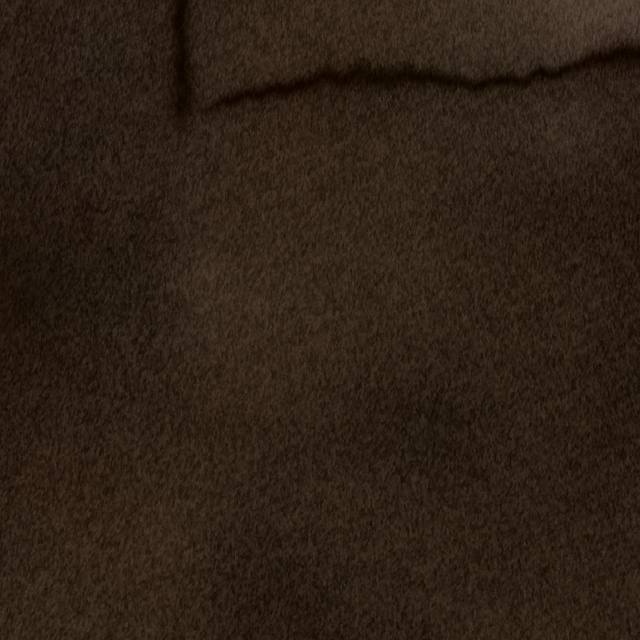
Give the GLSL for this texture, as a WebGL 1 fragment shader.

```glsl
precision highp float;
// Dark brown suede with a short vertical nap, soft mottling and two shadowed creases.

uniform vec2 u_resolution;

#define FIBRE_CELLS vec2(290.0, 150.0)
#define GRAIN 0.62
#define MOTTLE 0.15
#define TINT 0.010
#define BASE_TONE 0.43
#define CREASE_DEPTH 0.80
#define FOLD_X 0.285
#define DARK vec3(0.120, 0.072, 0.030)
#define LIGHT vec3(0.260, 0.200, 0.148)

vec3 hash3(vec2 p) {
  vec3 q = vec3(dot(p, vec2(127.1, 311.7)),
                dot(p, vec2(269.5, 183.3)),
                dot(p, vec2(419.2, 371.9)));
  return fract(sin(q) * 43758.55);
}

// Smooth cellular noise: blends the random tones of nearby cells, about 0 on average.
float cellTone(vec2 p) {
  vec2 cell = floor(p);
  vec2 local = fract(p);
  float total = 0.0;
  float weights = 0.0;
  for (int j = -1; j <= 1; j++) {
    for (int i = -1; i <= 1; i++) {
      vec2 offset = vec2(float(i), float(j));
      vec3 rnd = hash3(cell + offset);
      vec2 d = offset + rnd.xy - local;
      float w = exp(-7.0 * dot(d, d));
      total += w * rnd.z;
      weights += w;
    }
  }
  return total / weights - 0.5;
}

// Layered, rotated and warped sines for cloudy variation.
float clouds(vec2 p) {
  float sum = 0.0;
  float amp = 0.6;
  for (int i = 0; i < 5; i++) {
    p = mat2(0.8, 0.6, -0.6, 0.8) * p * 1.7 + 2.3;
    sum += amp * sin(p.x + 1.6 * sin(p.y * 0.8)) * cos(p.y + sin(p.x * 0.6));
    amp *= 0.65;
  }
  return sum;
}

float glow(vec2 p, vec2 centre, vec2 radius) {
  vec2 d = (p - centre) / radius;
  return exp(-dot(d, d));
}

// Height of the long crease at a given x.
float creaseHeight(float x) {
  return 0.845 + 0.09 * (x - 0.31) + 0.015 * sin(12.6 * (x - 0.41))
       + 0.004 * sin(68.0 * x + 2.0 * sin(23.0 * x)) + 0.002 * sin(151.0 * x);
}

// Broad light and shade over the hide.
float broadLight(vec2 p, float aboveCrease) {
  float light = 0.75 * glow(p, vec2(0.98, 1.02), vec2(0.24, 0.13)) * aboveCrease;
  light += 0.14 * aboveCrease;
  light += 0.22 * glow(p, vec2(0.48, 0.58), vec2(0.26, 0.17));
  light += 0.18 * glow(p, vec2(0.32, 0.58), vec2(0.04, 0.05));
  light += 0.24 * glow(p, vec2(0.87, 0.79), vec2(0.09, 0.06));
  light += 0.15 * glow(p, vec2(0.63, 0.74), vec2(0.06, 0.07));
  light += 0.12 * glow(p, vec2(0.2, 0.2), vec2(0.2, 0.22));
  light -= 0.42 * glow(p, vec2(0.0, 0.52), vec2(0.19, 0.25));
  light -= 0.22 * glow(p, vec2(1.0, 0.50), vec2(0.12, 0.25));
  light -= 0.22 * glow(p, vec2(0.61, 0.33), vec2(0.15, 0.11));
  light -= 0.22 * glow(p, vec2(0.42, 0.07), vec2(0.10, 0.10));
  return light;
}

// Shadow of the long crease and of the vertical fold.
float creaseShadow(vec2 p, float rise) {
  float spread = 0.010 + 0.011 * glow(p, vec2(0.57, 0.88), vec2(0.09, 0.2))
               + 0.010 * smoothstep(0.88, 0.98, p.x);
  float core = exp(-pow(abs(rise) / spread, 2.0));
  float halo = exp(-abs(rise) / (2.2 * spread));
  float crease = (0.75 * core + 0.35 * halo) * smoothstep(0.28, 0.40, p.x + 0.03);

  float side = p.x - FOLD_X - 0.003 * sin(31.0 * p.y) - 0.002 * sin(83.0 * p.y);
  float foldWidth = 0.012 + 0.012 * glow(p, vec2(FOLD_X, 0.85), vec2(0.2, 0.05));
  float fold = exp(-pow(abs(side) / foldWidth, 2.0)) + 0.3 * exp(-abs(side) / 0.025);
  return max(crease, 0.8 * fold * smoothstep(0.75, 0.86, p.y));
}

void main() {
  vec2 uv = gl_FragCoord.xy / u_resolution;

  // Nap leans right on the left side and stands upright on the right.
  vec2 nap = uv;
  nap.x += -0.20 * uv.y + 0.18 * uv.x * uv.y + 0.002 * sin(37.0 * uv.y + 19.0 * uv.x);
  float fibre = cellTone(nap * FIBRE_CELLS);
  float fine = cellTone(nap * FIBRE_CELLS * vec2(1.5, 1.9) + 31.0);
  float tufts = cellTone(nap * FIBRE_CELLS * 0.42 + 67.0);
  float grain = fibre + 0.75 * fine + 0.35 * tufts;

  float rise = uv.y - creaseHeight(uv.x);
  float above = smoothstep(-0.005, 0.02, rise) * smoothstep(0.27, 0.31, uv.x);

  float tone = BASE_TONE + broadLight(uv, above) + MOTTLE * clouds(uv * 4.0 + 1.0);
  tone -= CREASE_DEPTH * creaseShadow(uv, rise);
  tone += GRAIN * grain * mix(0.5, 1.0, smoothstep(-0.2, 0.35, tone));
  vec3 color = mix(DARK, LIGHT, clamp(tone, -0.40, 1.5));

  // Drift between reddish, olive and greyish brown.
  float drift = clouds(uv.yx * 3.1 + 5.0);
  color += TINT * drift * vec3(0.4, -0.3, -0.2);
  color.b += TINT * (glow(uv, vec2(0.1, 0.85), vec2(0.22, 0.4)) + glow(uv, vec2(1.0), vec2(0.25)));
  gl_FragColor = vec4(max(color, 0.0), 1.0);
}
```
